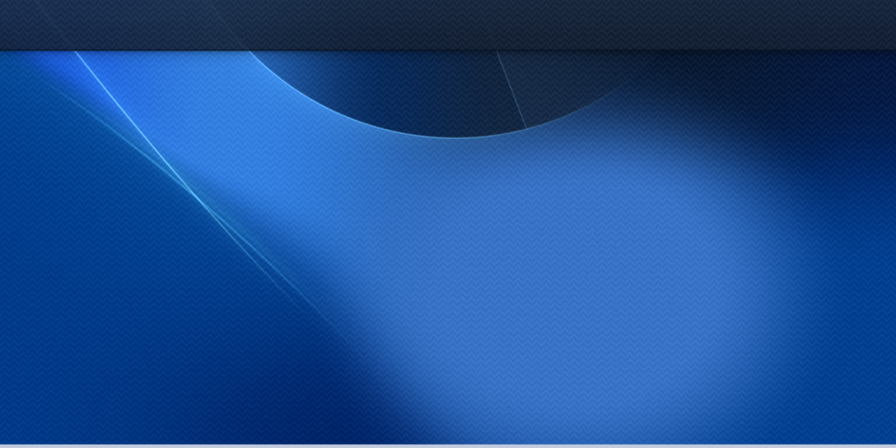
Give the GLSL for this background, as a Shadertoy shader.

```glsl
// Soft-edged line: 1 on the line, 0 beyond its width
float stroke(float dist, float width) {
    return 1.0 - smoothstep(0.0, width, abs(dist));
}

// Fine chevron cloth pattern in -1..1
float weave(vec2 p) {
    float zigzag = abs(fract(p.x * 48.0) - 0.5);
    return sin(6.28318 * (p.y * 72.0 + 1.6 * zigzag));
}

float hash(vec2 cell) {
    vec3 q = fract(cell.xyx * 0.1031);
    q += dot(q, q.yzx + 33.33);
    return fract((q.x + q.y) * q.z);
}

void mainImage(out vec4 fragColor, in vec2 fragCoord) {
    float pixel = 1.0 / iResolution.y;
    vec2 p = fragCoord * pixel;
    p.x *= 2.0 * iResolution.y / iResolution.x;

    // Deep blue base, darker at the upper right and lower middle
    vec3 color = mix(vec3(0.0, 0.23, 0.54), vec3(0.01, 0.25, 0.57), p.x * 0.5);
    float night = smoothstep(0.38, 0.88, p.y) * smoothstep(0.6, 1.1, p.x);
    vec3 nightColor = mix(vec3(0.02, 0.07, 0.16), vec3(0.0, 0.07, 0.27), smoothstep(1.5, 2.0, p.x));
    color = mix(color, nightColor, night);
    vec2 low = (p - vec2(0.74, 0.02)) / vec2(0.42, 0.26);
    color = mix(color, vec3(0.0, 0.13, 0.39), 0.85 * exp(-dot(low, low)));

    // Beam falling from the upper left, with a curved lower edge
    float edge = 0.7 * (p.y - 0.883 + 0.62 * p.x + 0.27 * p.x * p.x);
    float softness = mix(0.05, 0.2, smoothstep(0.35, 0.85, p.x));
    float beam = smoothstep(-0.2 * softness, softness, edge);
    beam *= 1.0 - smoothstep(0.8, 1.3, p.x);
    vec3 beamColor = mix(vec3(0.11, 0.37, 0.87), vec3(0.20, 0.50, 0.88), smoothstep(0.1, 0.5, p.x));
    beamColor = mix(beamColor, vec3(0.17, 0.42, 0.75), smoothstep(0.55, 0.95, p.x));
    float haze = exp(-abs(edge) * 9.0) * (1.0 - smoothstep(0.25, 0.75, p.x));
    color += vec3(0.03, 0.07, 0.08) * haze * (1.0 - beam);
    color = mix(color, beamColor, beam);

    // Large round glow
    float glowRadius = length((p - vec2(1.29, 0.36)) / vec2(0.57, 0.50));
    float glow = 1.0 - smoothstep(0.48, 1.1, glowRadius);
    color = mix(color, vec3(0.22, 0.45, 0.78), glow);

    // Shade settling over the top of the glow
    float shade = smoothstep(0.56, 0.84, p.y) * smoothstep(0.7, 1.1, p.x);
    color = mix(color, vec3(0.05, 0.13, 0.24), 0.5 * shade);

    // Dark disc hanging from the top, with a bright rim
    float arc = length(p - vec2(1.016, 1.333)) - 0.641;
    float disc = 1.0 - smoothstep(-pixel, pixel, arc);
    vec3 discColor = mix(vec3(0.02, 0.15, 0.34), vec3(0.07, 0.14, 0.24), smoothstep(0.8, 1.15, p.x));
    float discDepth = smoothstep(0.45, 0.88, p.x) * (1.0 - 0.7 * smoothstep(1.2, 1.5, p.x));
    color = mix(color, discColor, disc * (0.12 + 0.8 * discDepth));
    float rimFade = 1.0 - smoothstep(0.9, 1.5, p.x);
    color += vec3(0.14, 0.20, 0.20) * rimFade * stroke(arc, 1.7 * pixel);
    color += vec3(0.05, 0.07, 0.06) * rimFade * exp(-abs(arc) * 35.0) * (1.0 - disc);

    // Faint seam inside the disc
    float seam = 0.93 * (p.x - 1.107 - 0.385 * (0.89 - p.y));
    color += disc * vec3(0.08, 0.12, 0.15) * stroke(seam, 1.5 * pixel);
    color += disc * vec3(0.02, 0.025, 0.03) * smoothstep(0.0, pixel, seam) * (1.0 - smoothstep(0.0, 0.3, seam));

    // Bright threads crossing along the beam
    float run = p.x - 0.17;
    float thread = 0.64 * (p.y - 0.883 + 1.27 * run - 0.25 * run * run);
    float threadFade = 1.0 - smoothstep(0.35, 0.75, p.x);
    color += vec3(0.22, 0.26, 0.18) * threadFade * stroke(thread, 1.6 * pixel);
    color += vec3(0.04, 0.07, 0.06) * threadFade * exp(-abs(thread) * 60.0);
    float edgeFade = smoothstep(0.05, 0.35, p.x) * (1.0 - smoothstep(0.5, 0.85, p.x));
    color += vec3(0.10, 0.16, 0.14) * edgeFade * stroke(edge, 2.0 * pixel);
    color += vec3(0.06, 0.10, 0.08) * edgeFade * exp(-abs(edge - 0.012) * 70.0);

    // Translucent header with a shadow below it
    color *= 1.0 - 0.35 * exp(-max(0.888 - p.y, 0.0) * 90.0);
    float header = smoothstep(0.888 - pixel, 0.888 + pixel, p.y);
    vec3 headerColor = mix(vec3(0.09, 0.14, 0.22), vec3(0.11, 0.17, 0.26), smoothstep(0.9, 1.0, p.y));
    color = mix(color, headerColor, 0.82 * header);
    color = mix(color, vec3(0.02, 0.06, 0.13), 0.6 * stroke(p.y - 0.888, 2.0 * pixel));

    // Cloth texture and light grain
    color += 0.016 * weave(p);
    color += 0.012 * (hash(floor(p * 256.0)) - 0.5);

    // Pale strip along the bottom
    float strip = 1.0 - smoothstep(0.008 - pixel, 0.008 + pixel, p.y);
    color = mix(color, vec3(0.76, 0.80, 0.87), strip);
    fragColor = vec4(clamp(color, 0.0, 1.0), 1.0);
}
```
